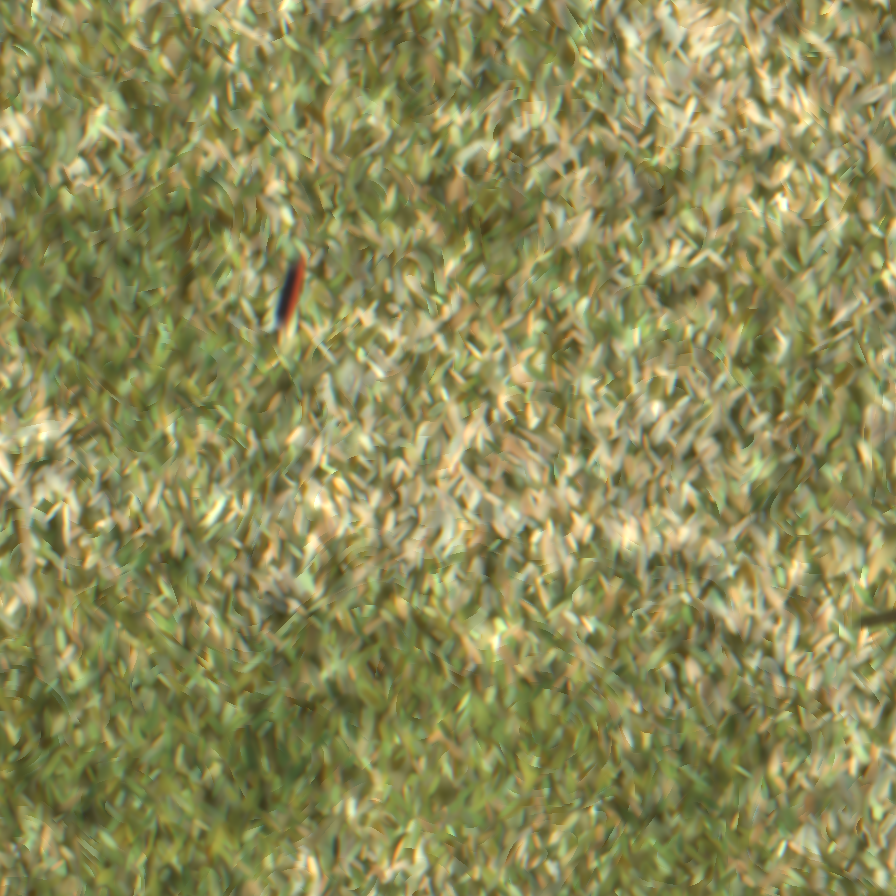
Give the GLSL for this texture, as a WebGL 1 fragment shader.

```glsl
precision highp float;
uniform vec2 u_resolution;

#define LAYERS 7
#define GRID vec2(46.0, 32.0)
#define BLADE_WIDTH 0.0078
#define BLADE_LENGTH 0.021
#define BLADE_OPACITY 0.78
#define FRINGE 0.0017
#define LEAN_SPREAD 1.9
#define PATCH_STRENGTH 0.7
#define SHADE_SPREAD 0.34
#define TUFT_LIGHT 0.42
#define BROAD_LIGHT 0.2
#define EXPOSURE vec3(1.09, 1.07, 1.13)

const vec3 STRAW = vec3(0.73, 0.70, 0.54);
const vec3 TAN = vec3(0.65, 0.58, 0.38);
const vec3 DULL_OLIVE = vec3(0.51, 0.51, 0.32);
const vec3 SHADOW = vec3(0.36, 0.36, 0.15);
const vec3 PALE_GREEN = vec3(0.59, 0.65, 0.41);
const vec3 GREEN = vec3(0.45, 0.50, 0.22);

vec2 hash2(vec2 p) {
  vec3 q = fract(p.xyx * vec3(0.1031, 0.1030, 0.0973));
  q += dot(q, q.yzx + 33.33);
  return fract((q.xx + q.yz) * q.zy);
}

float gradientDot(vec2 cell, vec2 offset) {
  float angle = 6.2832 * hash2(cell + 71.0).x;
  return dot(vec2(cos(angle), sin(angle)), offset);
}

float gradientNoise(vec2 p) {
  vec2 i = floor(p), f = fract(p);
  vec2 u = f * f * f * (f * (f * 6.0 - 15.0) + 10.0);
  vec2 e = vec2(1.0, 0.0);
  return mix(mix(gradientDot(i, f), gradientDot(i + e, f - e), u.x),
             mix(gradientDot(i + e.yx, f - e.yx), gradientDot(i + 1.0, f - 1.0), u.x), u.y);
}

// Dry to green, each colour taking its share of the range 0 to 1
vec3 grassColor(float t) {
  vec3 c = mix(STRAW, TAN, step(0.21, t));
  c = mix(c, DULL_OLIVE, step(0.37, t));
  c = mix(c, SHADOW, step(0.54, t));
  c = mix(c, PALE_GREEN, step(0.66, t));
  return mix(c, GREEN, step(0.83, t));
}

// Soft tapered blade; red and blue are displaced sideways as by a lens
vec3 bladeCover(vec2 p, float lean, float halfWidth, float halfLength, float fringe) {
  vec3 x = p.x + fringe * vec3(1.0, 0.0, -1.0);
  float s = sin(lean), c = cos(lean);
  vec3 across = abs(x * c - p.y * s);
  vec3 along = abs(x * s + p.y * c) / halfLength;
  vec3 width = halfWidth * (1.0 - 0.5 * min(along * along, 1.0));
  return (1.0 - smoothstep(0.1 * width, width, across)) * (1.0 - smoothstep(0.3, 1.0, along));
}

void main() {
  vec2 p = gl_FragCoord.xy / u_resolution.y;

  // Broad patches: greener low down, drier at the upper right
  float patchTone = gradientNoise(p * 3.2 + 4.0) + 0.7 * gradientNoise(p * 8.0 + 19.0);
  float greenness = PATCH_STRENGTH * patchTone + 0.24 * (0.5 - p.y) + 0.12 * (0.5 - p.x);
  float clumpLean = 0.7 * gradientNoise(p * 6.0 + 37.0);

  // Ground between the blades
  float soil = 0.5 + gradientNoise(p * vec2(60.0, 40.0));
  vec3 color = mix(SHADOW * 0.8, DULL_OLIVE, clamp(soil, 0.0, 1.0));

  // Overlapping layers of scattered blades, each layer of its own size
  for (int layer = 0; layer < LAYERS; layer++) {
    float level = float(layer);
    float scale = mix(0.62, 1.1, fract(level * 0.618));
    vec2 grid = GRID * scale;
    vec2 g = p * grid + level * vec2(0.37, 0.61);
    vec2 home = floor(g);
    for (int j = -1; j <= 1; j++) {
      for (int i = -1; i <= 1; i++) {
        vec2 cell = home + vec2(float(i), float(j));
        vec2 seed = cell + level * vec2(83.0, 47.0) + 11.0;
        vec2 jitter = hash2(seed);
        vec2 shape = hash2(seed + 131.0);
        vec2 tone = hash2(seed + 257.0);
        vec2 offset = (g - cell - 0.5 - 0.84 * (jitter - 0.5)) / grid;
        float lean = clamp(LEAN_SPREAD * (shape.x - 0.5) + clumpLean, -1.0, 1.0);
        vec3 cover = bladeCover(offset, lean, BLADE_WIDTH / scale * mix(0.6, 1.1, tone.y),
                                BLADE_LENGTH / scale * mix(0.5, 1.0, shape.y), FRINGE);
        vec3 blade = grassColor(clamp(tone.x + greenness, 0.0, 1.0));
        blade *= 1.0 + SHADE_SPREAD * (fract(tone.y * 7.3) - 0.5);
        blade += 0.12 * (fract(shape.y * 9.7) - 0.5) * vec3(1.0, -0.3, -0.7);
        color = mix(color, blade, BLADE_OPACITY * cover);
      }
    }
  }

  // Uneven light over tufts and over whole patches
  float tufts = gradientNoise(p * vec2(36.0, 26.0) + 7.0) + 0.7 * gradientNoise(p * 15.0 + 53.0);
  float broad = gradientNoise(p * 4.5 + 61.0) - greenness;
  color *= EXPOSURE * (1.0 + TUFT_LIGHT * tufts + BROAD_LIGHT * broad);

  // A dark upright sliver with a rusty edge, and a twig at the right edge
  vec3 rust = bladeCover(p - vec2(0.330, 0.677), 0.25, 0.010, 0.054, 0.001);
  vec3 sliver = bladeCover(p - vec2(0.321, 0.672), 0.25, 0.013, 0.060, 0.002);
  vec3 twig = bladeCover(p - vec2(0.985, 0.31), 1.35, 0.013, 0.045, 0.001);
  color = mix(color, vec3(0.72, 0.33, 0.20), 0.9 * rust);
  color = mix(color, vec3(0.17, 0.15, 0.14), 0.95 * sliver);
  color = mix(color, vec3(0.27, 0.24, 0.15), 0.85 * twig);

  gl_FragColor = vec4(clamp(color, 0.0, 1.0), 1.0);
}
```
